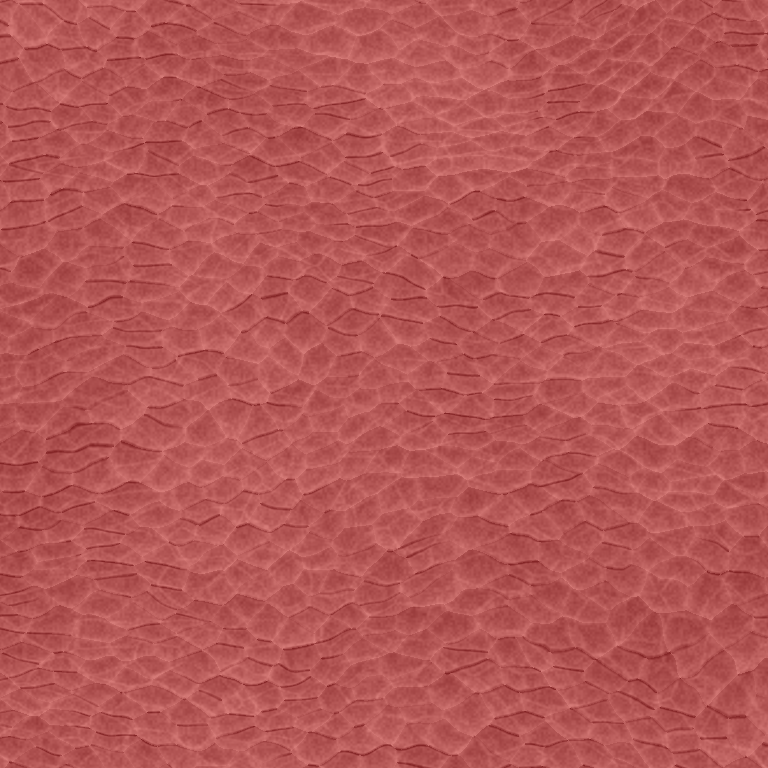
Give the GLSL for this texture, as a WebGL 2 fragment shader.

```glsl
#version 300 es
precision highp float;
// Soft red pebbled leather: flattened grains, wavy dark creases and fine pale wrinkles.

uniform vec2 u_resolution;
out vec4 fragColor;

vec2 hash2(vec2 p) {
  vec3 h = fract(p.xyx * vec3(0.1031, 0.1030, 0.0973));
  h += dot(h, h.yzx + 33.33);
  return fract((h.xx + h.yz) * h.zy);
}

float noise(vec2 p) {
  vec2 i = floor(p), f = fract(p);
  f = f * f * (3.0 - 2.0 * f);
  float low = mix(hash2(i).x, hash2(i + vec2(1, 0)).x, f.x);
  float high = mix(hash2(i + vec2(0, 1)).x, hash2(i + 1.0).x, f.x);
  return mix(low, high, f.y);
}

float fbm(vec2 p) {
  float sum = 0.0, amp = 0.5;
  for (int i = 0; i < 4; i++) {
    sum += amp * noise(p);
    p = mat2(1.6, 1.2, -1.2, 1.6) * p + 17.3;
    amp *= 0.5;
  }
  return sum;
}

// Vector from p to the jittered grain centre of a cell in staggered rows.
vec2 toCentre(vec2 cell, vec2 p, float seed) {
  vec2 jitter = (hash2(cell + seed) - 0.5) * vec2(0.62, 0.75);
  float stagger = 0.5 * mod(cell.y, 2.0);
  return (cell + 0.5 + jitter + vec2(stagger, 0.0) - p) * vec2(1.0, 0.6);
}

// x: distance to the grain border, y: how level that border is,
// z: height above the grain centre, w: random value of the grain.
vec4 grain(vec2 p, float seed) {
  vec2 base = floor(p), nearest = vec2(9.0), id = base;
  for (int y = -2; y <= 2; y++)
    for (int x = -2; x <= 2; x++) {
      vec2 cell = base + vec2(x, y);
      vec2 r = toCentre(cell, p, seed);
      if (dot(r, r) < dot(nearest, nearest)) { nearest = r; id = cell; }
    }
  float border = 9.0, level = 0.0;
  for (int y = -3; y <= 3; y++)
    for (int x = -2; x <= 2; x++) {
      vec2 r = toCentre(id + vec2(x, y), p, seed);
      vec2 gap = r - nearest;
      if (dot(gap, gap) > 0.0001) {
        vec2 n = normalize(gap);
        float d = dot(0.5 * (r + nearest), n);
        if (d < border) { border = d; level = abs(n.y); }
      }
    }
  return vec4(border, level, -nearest.y, hash2(id + seed + 5.0).y);
}

void main() {
  vec2 uv = gl_FragCoord.xy / u_resolution.y;
  float pixel = 16.0 / u_resolution.y;

  // Stretch and bend the hide
  vec2 hide = uv;
  hide.y += 0.10 * (noise(uv * 3.0 + 4.0) - 0.5) + 0.03 * (noise(uv * 8.0 + 31.0) - 0.5);
  hide.x += 0.06 * (noise(uv * 4.0 + 57.0) - 0.5);
  hide += 0.007 * (vec2(noise(uv * 42.0), noise(uv * 42.0 + 80.0)) - 0.5);

  vec4 pebble = grain(hide * vec2(16.0, 44.0) + 20.0, 3.0);
  vec4 wrinkle = grain(hide * vec2(13.0, 31.0) + 60.0, 47.0);

  // Domed grains: shaded above, paler below and around the border
  float tone = 0.36 - 0.5 * pebble.z + 0.14 * (pebble.w - 0.5);
  tone += 0.46 * exp(-9.0 * pebble.x);

  // Pale wrinkles crossing the grains
  float fine = 1.0 - smoothstep(0.0, max(0.065, 1.5 * pixel), wrinkle.x);
  tone += 0.30 * fine * (0.4 + 0.6 * noise(uv * 24.0 + 9.0));

  // Thin dark creases, strongest on level borders
  float strength = smoothstep(0.55, 0.98, pebble.y) * smoothstep(0.2, 0.65, noise(uv * 15.0 + 71.0));
  float crease = 1.0 - smoothstep(0.0, max(0.075, 1.5 * pixel), pebble.x);
  tone -= 1.05 * crease * strength;

  // Uneven dye and fine pores
  tone += 0.50 * (fbm(uv * 3.5 + 13.0) - 0.47);
  tone += 0.26 * (noise(uv * 150.0) - 0.5) + 0.34 * (noise(uv * 330.0 + 40.0) - 0.5);

  vec3 colour = mix(vec3(0.61, 0.24, 0.24), vec3(0.79, 0.43, 0.42), clamp(tone, -0.5, 1.25));
  fragColor = vec4(colour, 1.0);
}
```
